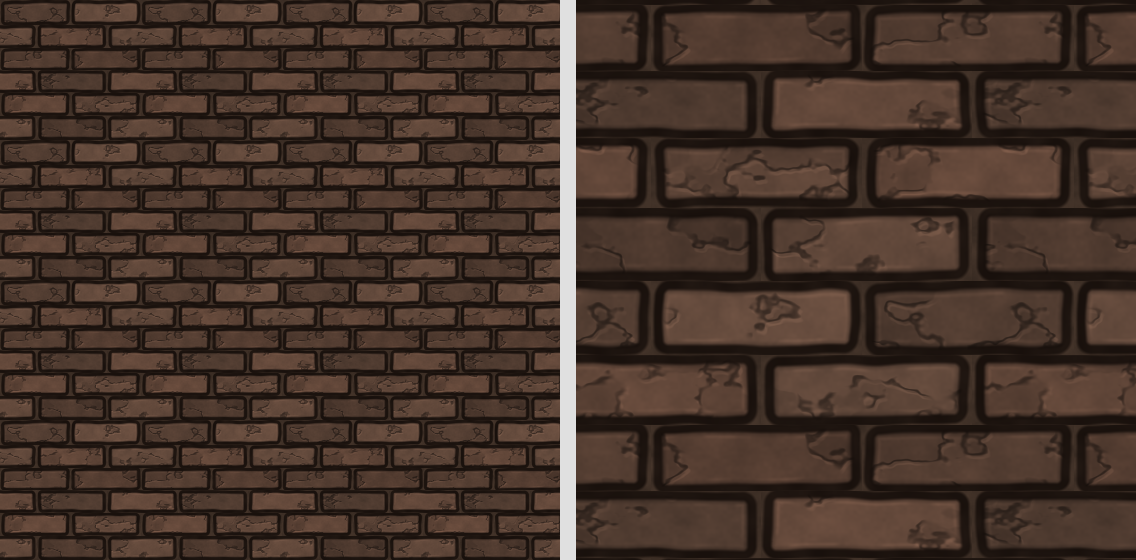
Left, the full canvas; right, a detail of the centre.
This texture is drawn by a WebGL 2 fragment shader. Its source:

```glsl
#version 300 es
precision highp float;

uniform vec2 u_resolution;
out vec4 outColor;

// Layout: bricks across, rows down, and the group that repeats
const float BRICKS_ACROSS = 7.94;
const float ROWS = 24.0;
const vec2 GROUP = vec2(2.0, 6.0);
const float ODD_ROW_SHIFT = 0.52;
const float BRICK_ASPECT = 3.02;

// Brick shape, in row heights
const vec2 HALF_SIZE = vec2(1.37, 0.415);
const float CORNER = 0.11;
const float OUTLINE_WIDTH = 0.065;
const float EDGE_WOBBLE = 0.05;
const float CRACK_WIDTH = 0.024;
const float CRACK_LEVEL = 0.56;

// Colours
const vec3 BRICK_LIGHT = vec3(0.415, 0.310, 0.252);
const vec3 BRICK_DARK = vec3(0.275, 0.208, 0.170);
const vec3 RED_TINT = vec3(1.04, 0.98, 0.96);
const vec3 MORTAR = vec3(0.245, 0.187, 0.150);
const vec3 OUTLINE = vec3(0.085, 0.055, 0.040);

// Lightness of each brick in the group, two per row from the top
const float TONES[12] = float[12](
  0.35, 0.90, 0.72, 0.75, 0.40, 0.33,
  0.25, 0.82, 0.75, 0.65, 0.20, 0.75);

float hash(vec2 p) {
  return fract(sin(dot(p, vec2(127.1, 311.7))) * 43758.5453);
}

float noise(vec2 p) {
  vec2 i = floor(p), f = fract(p);
  f = f * f * (3.0 - 2.0 * f);
  return mix(mix(hash(i), hash(i + vec2(1, 0)), f.x),
             mix(hash(i + vec2(0, 1)), hash(i + 1.0), f.x), f.y);
}

float fbm(vec2 p) {
  float sum = 0.0, amp = 0.53;
  for (int i = 0; i < 4; i++) {
    sum += amp * noise(p);
    p = p * 2.1 + 7.3;
    amp *= 0.5;
  }
  return sum;
}

float roundedBox(vec2 p, vec2 halfSize, float radius) {
  vec2 q = abs(p) - halfSize + radius;
  return length(max(q, 0.0)) + min(max(q.x, q.y), 0.0) - radius;
}

// Height of the flaked surface; its level line forms the cracks
float flakes(vec2 p, vec2 seed) {
  return fbm(p * vec2(1.2, 1.7) + seed);
}

float lineMask(float x, float width, float blur) {
  return 1.0 - smoothstep(width - blur, width + blur, abs(x));
}

vec3 brickFace(vec2 p, float d, float tone, vec2 seed, float pixel) {
  float mottle = fbm(p * 2.6 + seed + 31.0);
  float grain = noise(p * 17.0 + seed);
  float shade = tone + 0.6 * (mottle - 0.5) + 0.12 * (grain - 0.5);
  vec3 color = mix(BRICK_DARK, BRICK_LIGHT, shade);
  color *= mix(vec3(1.0), RED_TINT, hash(seed));

  // Flaked patches with a dark crack and a lit lip
  float blur = max(0.02, pixel * 0.5);
  float height = flakes(p, seed) - CRACK_LEVEL;
  float lip = flakes(p + vec2(-0.035, 0.055), seed) - CRACK_LEVEL;
  float broken = smoothstep(0.3, 0.5, noise(p * 2.3 + seed + 5.0));
  color *= 1.0 - 0.10 * smoothstep(-0.02, 0.04, height);
  color *= 1.0 + 0.16 * lineMask(lip, CRACK_WIDTH, blur) * broken;
  color *= 1.0 - 0.42 * lineMask(height, CRACK_WIDTH, blur) * broken;

  // Worn rim and darkened border
  float worn = smoothstep(0.35, 0.65, noise(p * 3.0 + seed + 11.0));
  color *= 1.0 + 0.14 * worn * lineMask(d + 0.105, 0.022, 0.03);
  return color * mix(0.62, 1.0, smoothstep(0.01, -0.13, d));
}

void main() {
  vec2 uv = gl_FragCoord.xy / u_resolution;
  float pixel = ROWS / min(u_resolution.x, u_resolution.y);

  // Brick grid, counted from the top, with slightly uneven rows
  float v = (1.0 - uv.y) * ROWS;
  v -= 0.02 + 0.055 * sin(6.28318 * v / GROUP.y);
  float row = floor(v);
  float u = uv.x * BRICKS_ACROSS - ODD_ROW_SHIFT * mod(row, 2.0);
  vec2 cell = vec2(floor(u), row);
  vec2 id = mod(cell, GROUP);
  vec2 seed = id * vec2(19.7, 13.3) + 3.0;
  vec2 p = vec2((fract(u) - 0.5) * BRICK_ASPECT, 0.5 - fract(v));

  // Uneven outline of each brick
  vec2 q = p;
  q.y += p.x * 0.032 * (hash(seed + 1.0) - 0.5);
  q += EDGE_WOBBLE * (vec2(noise(p * 2.2 + seed), noise(p * 2.2 + seed + 41.0)) - 0.5);
  vec2 halfSize = HALF_SIZE + vec2(0.05, 0.025) * (hash(seed + 2.0) - 0.5);
  float d = roundedBox(q, halfSize, CORNER);

  // Mortar, face, then the soft dark outline
  float tone = TONES[int(id.y * GROUP.x + id.x)];
  tone += 0.10 * (hash(floor(cell / GROUP) + 8.0) - 0.5);
  vec3 mortar = MORTAR * (0.8 + 0.4 * fbm(p * 5.0 + seed));
  vec3 face = brickFace(p, d, tone, seed, pixel);
  float soft = max(0.03, pixel * 0.7);
  vec3 color = mix(face, mortar, smoothstep(-soft, soft, d));
  float ink = lineMask(d - 0.025, OUTLINE_WIDTH, soft);
  color = mix(color, OUTLINE, ink * (0.75 + 0.2 * noise(p * 4.0 + seed)));
  outColor = vec4(color, 1.0);
}
```
